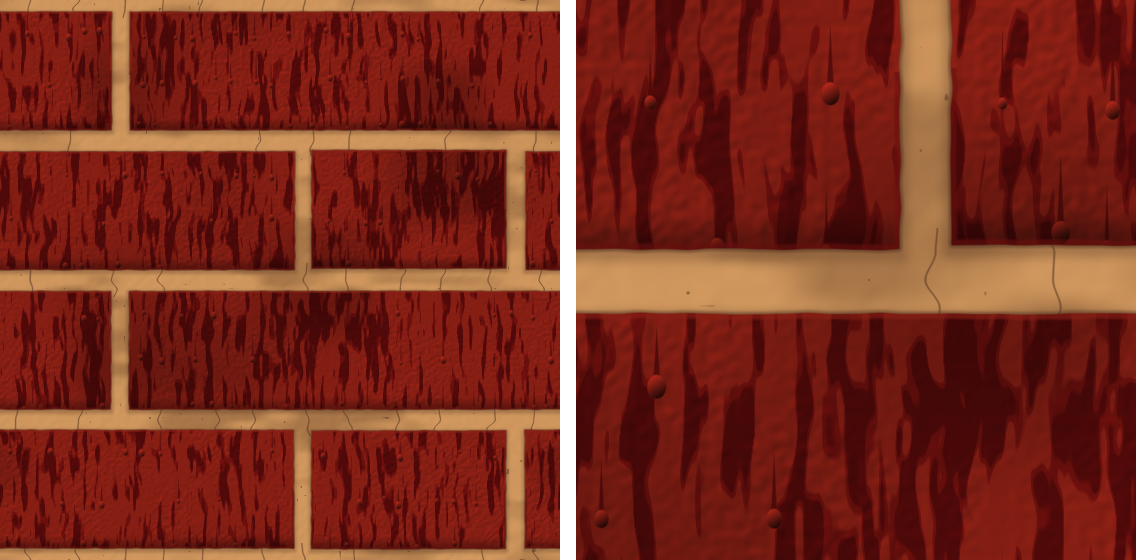
Left, the full canvas; right, a detail of the centre.
Reproduce this texture procedurally as a Shadertoy shader.

```glsl
// Glossy dark red bricks with streaked, dripping paint, set in sandy cracked mortar.
#define ROWS 4.0
#define SPLIT 0.38                    // width of the short brick
#define GAP vec2(0.0165, 0.0195)      // half width of the joints
#define DRIPS vec2(30.0, 12.0)
#define CRACKS 12.0
#define GRAIN 0.26
#define BRICK vec3(0.51, 0.115, 0.075)
#define BRICK_MID vec3(0.41, 0.06, 0.05)
#define BRICK_DARK vec3(0.31, 0.035, 0.035)
#define MORTAR vec3(0.81, 0.59, 0.365)
#define MORTAR_DARK vec3(0.62, 0.43, 0.26)
#define SHADOW vec3(0.33, 0.20, 0.13)

float hash(vec2 p) {
    return fract(sin(dot(p, vec2(127.1, 311.7))) * 43758.5453);
}

// Value noise that wraps on the unit square; freq must be whole
float noise(vec2 uv, vec2 freq, float seed) {
    vec2 p = uv * freq, i = floor(p), f = fract(p);
    f = f * f * (3.0 - 2.0 * f);
    vec2 a = mod(i, freq) + seed, b = mod(i + 1.0, freq) + seed;
    return mix(mix(hash(a), hash(vec2(b.x, a.y)), f.x),
               mix(hash(vec2(a.x, b.y)), hash(b), f.x), f.y);
}

float box(vec2 p, vec2 halfSize) {
    vec2 d = abs(p) - halfSize;
    return length(max(d, 0.0)) + min(max(d.x, d.y), 0.0);
}

// Position within the brick; also gives its half size and id
vec2 brickCell(vec2 uv, out vec2 halfSize, out vec2 id) {
    float row = floor(uv.y * ROWS);
    bool single = mod(row, 2.0) > 0.5;
    float u = fract(uv.x - (single ? 0.216 : 0.541));
    bool second = !single && u > SPLIT;
    float start = second ? SPLIT : 0.0;
    float width = single ? 1.0 : (second ? 1.0 - SPLIT : SPLIT);
    halfSize = 0.5 * vec2(width, 1.0 / ROWS) - GAP;
    id = vec2(row, second ? 1.0 : 0.0);
    return vec2(u - start - 0.5 * width, (fract(uv.y * ROWS) - 0.5) / ROWS);
}

// Raised drops with thin tails: x = tail, y = drop, z = light on the drop
vec3 drips(vec2 uv, float px) {
    vec2 p = uv * DRIPS, id = floor(p);
    float h = hash(id + 3.0), on = step(hash(id + 17.0), 0.4);
    vec2 q = (fract(p) - vec2(0.25 + 0.5 * h, 0.15 + 0.2 * hash(id + 9.0))) / DRIPS;
    float r = 0.0028 + 0.003 * hash(id + 5.0), len = 0.025 + 0.025 * h;
    float drop = smoothstep(r + px, r - px, length(q * vec2(1.0, 0.8)));
    float w = 0.4 * r * (1.0 - q.y / len);
    float tail = smoothstep(w + px, w - px, abs(q.x)) * step(0.0, q.y) * step(q.y, len);
    return on * vec3(tail, drop, drop * dot(q, vec2(-0.5, 0.8)) / r);
}

vec3 brickColor(vec2 uv, vec2 q, vec2 halfSize, float d, float tone, float px) {
    // Vertical streaks in three tones
    vec2 w = uv + vec2(0.008 * (noise(uv, vec2(16.0, 24.0), 2.0) - 0.5), 0.0);
    float streak = 0.6 * noise(w, vec2(120.0, 17.0), 11.0)
                 + 0.4 * noise(w, vec2(210.0, 42.0), 23.0);
    float soil = noise(uv, vec2(5.0, 6.0), 31.0);
    streak += 0.14 * (soil - 0.5) + 0.04 * (tone - 0.5);
    vec3 col = mix(BRICK, BRICK_MID, smoothstep(0.55, 0.59, streak));
    col = mix(col, BRICK_DARK, smoothstep(0.62, 0.66, streak));

    // Fine embossed grain, stronger in patches
    float bump = noise(uv, vec2(190.0), 41.0)
               - noise(uv + vec2(-0.002, 0.002), vec2(190.0), 41.0);
    float patchy = smoothstep(0.2, 0.7, noise(uv, vec2(13.0, 11.0), 47.0));
    col *= 1.0 + GRAIN * bump * mix(0.35, 1.0, patchy);

    // Drips
    vec3 drip = drips(uv, px);
    col = mix(col, BRICK_DARK, 0.85 * drip.x);
    col = mix(col, BRICK * (0.85 + 0.55 * drip.z), drip.y);

    // Broad soiling, darker foot and glossy rim
    col *= 1.03 - 0.22 * smoothstep(0.55, 0.95, soil);
    col *= 1.0 - 0.3 * smoothstep(0.025, 0.0, q.y + halfSize.y);
    float rim = smoothstep(0.0045, 0.002, -d);
    return mix(col, q.y > 0.0 ? BRICK * 1.08 : BRICK_MID, 0.6 * rim);
}

vec3 mortarColor(vec2 uv, vec2 q, vec2 halfSize, float px) {
    float stain = 0.6 * noise(uv, vec2(6.0, 8.0), 53.0) + 0.4 * noise(uv, vec2(16.0, 50.0), 59.0);
    vec3 col = mix(MORTAR, MORTAR_DARK, 0.8 * smoothstep(0.48, 0.85, stain));
    float bump = noise(uv, vec2(90.0), 61.0)
               - noise(uv + vec2(-0.002, 0.002), vec2(90.0), 61.0);
    col *= 1.0 + 0.08 * bump;

    // Pits, then hairline cracks across the bed joints
    col = mix(col, SHADOW, 0.5 * smoothstep(0.94, 0.98, noise(uv, vec2(130.0), 67.0)));
    vec2 id = vec2(floor(uv.x * CRACKS), mod(floor(uv.y * ROWS + 0.5), ROWS));
    float x = (fract(uv.x * CRACKS) - 0.5 - 0.4 * (hash(id + 71.0) - 0.5)) / CRACKS;
    x += 0.02 * (noise(uv, vec2(8.0, 60.0), 73.0) - 0.5);
    float crack = smoothstep(0.0006 + px, 0.0, abs(x)) * step(hash(id + 79.0), 0.75);
    return mix(col, SHADOW, 0.55 * crack * step(halfSize.y - 0.01, abs(q.y)));
}

void mainImage(out vec4 fragColor, in vec2 fragCoord) {
    vec2 uv = fragCoord / iResolution.xy, halfSize, id;
    float px = 1.0 / iResolution.y;
    vec2 q = brickCell(uv, halfSize, id);
    float tone = hash(id + 7.0);
    q += 0.004 * (vec2(tone, hash(id + 13.0)) - 0.5);

    // Slightly worn outline, with a soft shadow cast downwards
    float d = box(q, halfSize - 0.001) - 0.001;
    d += 0.0016 * (noise(uv, vec2(70.0), 83.0) - 0.5);
    float shade = smoothstep(0.013, 0.0, box(q + vec2(0.0, 0.003), halfSize));
    float contact = smoothstep(0.003, 0.0, d);

    vec3 mortar = mortarColor(uv, q, halfSize, px);
    mortar = mix(mortar, SHADOW, 0.3 * shade * shade + 0.4 * contact);
    vec3 brick = brickColor(uv, q, halfSize, d, tone, px);
    fragColor = vec4(mix(brick, mortar, smoothstep(-px, px, d)), 1.0);
}
```
